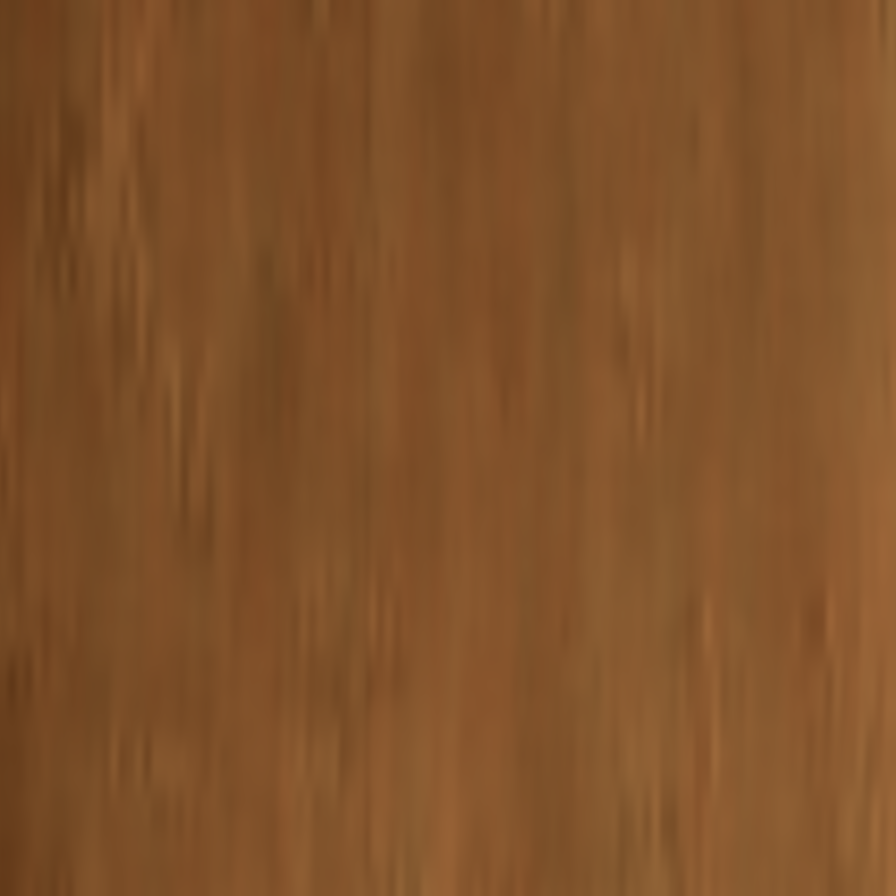
Write a Shadertoy shader that draws this texture.

```glsl
float hash(vec2 p) {
    vec3 q = fract(p.xyx * vec3(0.1031, 0.1030, 0.0973));
    q += dot(q, q.yzx + 33.33);
    return fract((q.x + q.y) * q.z);
}

// Smooth value noise centred on zero, from -1 to 1
float noise(vec2 p) {
    vec2 cell = floor(p), f = fract(p);
    f = f * f * (3.0 - 2.0 * f);
    float low = mix(hash(cell), hash(cell + vec2(1, 0)), f.x);
    float high = mix(hash(cell + vec2(0, 1)), hash(cell + vec2(1, 1)), f.x);
    return 2.0 * mix(low, high, f.y) - 1.0;
}

// Noise stretched along the grain
float grain(vec2 uv, float across, float along, float seed) {
    return noise(uv * vec2(across, along) + seed);
}

void mainImage(out vec4 fragColor, in vec2 fragCoord) {
    vec2 uv = fragCoord / iResolution.xy;

    // Slight waviness keeps the fibres from being ruler straight
    vec2 wood = uv;
    wood.x += 0.006 * noise(uv * vec2(4.0, 3.0) + 7.0);

    // Broad lighting: dark left side, lighter right and bottom
    float tone = 0.31 + 0.44 * uv.x + 0.24 * (0.5 - uv.y);
    tone -= 0.24 * (1.0 - smoothstep(0.0, 0.05, uv.x));
    tone += 0.10 * smoothstep(0.9, 0.96, uv.x);

    // Wide bands, long fibres and cloudy stains
    tone += 0.15 * grain(wood, 13.0, 1.3, 11.0);
    tone += 0.12 * grain(wood, 30.0, 2.5, 23.0);
    tone += 0.07 * grain(wood, 62.0, 5.0, 37.0);
    tone += 0.07 * grain(wood, 15.0, 9.0, 41.0);
    tone += 0.03 * grain(wood, 48.0, 38.0, 59.0);

    // Short fine pores gathered in patches
    float patches = smoothstep(0.0, 0.7, grain(uv, 14.0, 7.0, 71.0));
    float pores = grain(wood, 105.0, 13.0, 83.0);
    tone += (0.05 + 0.25 * patches) * pores;

    // Board seam with a lighter strip on its right
    float seam = uv.x - 0.41;
    float wear = 0.7 + 0.3 * grain(uv, 3.0, 9.0, 97.0);
    tone -= 0.20 * wear * exp(-pow(seam / 0.005, 2.0));
    tone += 0.15 * wear * exp(-pow((seam - 0.018) / 0.013, 2.0));

    // Walnut to amber, drifting between olive and red
    vec3 walnut = vec3(0.405, 0.240, 0.108);
    vec3 amber = vec3(0.580, 0.385, 0.212);
    vec3 color = mix(walnut, amber, clamp(tone, -0.2, 1.25));
    float warmth = 0.6 * grain(wood, 24.0, 3.0, 113.0) + 0.4 * grain(wood, 60.0, 9.0, 131.0);
    color += vec3(0.016, -0.007, -0.004) * warmth;

    fragColor = vec4(color, 1.0);
}
```
